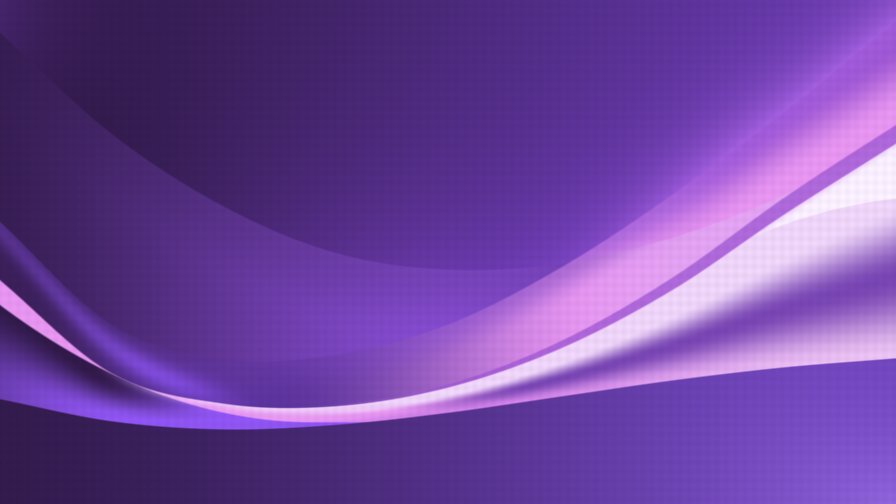
A Shadertoy shader for this background:

```glsl
// Glowing silk ribbons sweeping over a dark violet backdrop with a faint diamond weave.

const vec3 NIGHT  = vec3(0.19, 0.10, 0.29);
const vec3 INDIGO = vec3(0.36, 0.20, 0.61);
const vec3 ORCHID = vec3(0.53, 0.30, 0.83);
const vec3 VIOLET = vec3(0.56, 0.33, 0.95);
const vec3 MAUVE  = vec3(0.61, 0.33, 0.82);
const vec3 PINK   = vec3(0.90, 0.58, 0.94);
const vec3 MIST   = vec3(0.93, 0.83, 0.97);
const vec3 WHITE  = vec3(0.98, 0.95, 1.00);

// Smooth height profile through nine evenly spaced knots.
float profile(float x, float k[9]) {
    float s = clamp(x, 0.0, 0.9999) * 8.0;
    int i = int(s);
    float t = fract(s);
    float p1 = k[i], p2 = k[i + 1];
    float p0 = i > 0 ? k[i - 1] : 2.0 * p1 - p2;
    float p3 = i < 7 ? k[i + 2] : 2.0 * p2 - p1;
    return p1 + 0.5 * t * (p2 - p0 + t * (2.0 * p0 - 5.0 * p1 + 4.0 * p2 - p3
         + t * (3.0 * (p1 - p2) + p3 - p0)));
}

// Antialiased coverage of the side where d is positive.
float cover(float d) {
    float w = max(fwidth(d), 1e-5);
    return smoothstep(-w, w, d);
}

float bell(float d, float width) {
    return exp(-d * d / (width * width));
}

vec3 backdrop(float x, float y, float aboveVeil, float aboveSash) {
    vec3 c = mix(NIGHT, INDIGO, smoothstep(0.0, 1.0, x));
    c += vec3(0.08, 0.04, 0.13) * exp(-x * 14.0) * smoothstep(0.7, 1.0, y);
    c += vec3(0.13, 0.07, 0.21) * exp(-max(aboveVeil, 0.0) * 4.0) * smoothstep(0.1, 0.5, x);
    return c + vec3(0.22, 0.14, 0.17) * exp(-max(aboveSash, 0.0) * 12.0) * smoothstep(0.55, 0.85, x);
}

vec3 veil(float x, float depth) {
    float light = smoothstep(-0.1, 0.55, x) * mix(0.8, 1.0, smoothstep(0.0, 0.15, depth));
    return mix(NIGHT, ORCHID, light);
}

// Pink sash: height is measured from the crest of the silk.
vec3 sash(float x, float height, float veilMask) {
    vec3 c = mix(NIGHT * 1.2, INDIGO, smoothstep(0.0, 0.25, x));
    c = mix(c, PINK, smoothstep(0.3, 0.68, x));
    c = mix(c, MAUVE, smoothstep(0.06, 0.2, height) * smoothstep(0.6, 0.85, x));
    c = mix(c, vec3(0.87, 0.68, 0.95), 0.55 * veilMask * smoothstep(0.6, 0.8, x));
    float streak = bell(height - 0.105 * (1.0 - x / 0.28), 0.03);
    c += vec3(0.20, 0.13, 0.37) * streak * (1.0 - smoothstep(0.15, 0.3, x));
    float hem = 0.004 + 0.033 * smoothstep(0.4, 1.0, x);
    return mix(c, MAUVE, 0.75 * cover(hem - height) * smoothstep(0.3, 0.55, x));
}

// Silk ribbon: h runs from 0 at the lower edge to 1 at the crest.
vec3 silk(float x, float y, float h, float depth) {
    float shade = smoothstep(0.1, 0.8, h) * (1.0 - smoothstep(0.1, 0.25, x));
    vec3 tail = mix(NIGHT, VIOLET, (1.0 - shade) * smoothstep(-0.2, 0.15, x));

    vec3 lowerGlow = mix(vec3(0.82, 0.50, 0.91), vec3(0.92, 0.76, 0.95), smoothstep(0.5, 1.0, x));
    vec3 fold = mix(PINK, vec3(0.47, 0.27, 0.70), smoothstep(0.42, 0.6, x));
    vec3 body = mix(lowerGlow, fold, smoothstep(0.0, 0.38, h));
    body = mix(body, MIST, smoothstep(0.38, 0.72, h) * smoothstep(0.25, 0.5, x));

    // White lining at the right end
    float u = x - 1.0;
    float lining = 0.606 + 0.2 * u - 1.7 * u * u;
    body = mix(body, WHITE, 0.85 * cover(y - lining) * smoothstep(0.68, 0.78, x));

    float v = min(x - 0.35, 0.0);
    vec3 c = mix(tail, body, cover(y - 0.162 - 1.9 * v * v));
    return mix(c, MIST, 0.85 * bell(depth, 0.009) * smoothstep(0.08, 0.3, x));
}

vec3 ground(vec2 p) {
    vec3 c = mix(NIGHT, vec3(0.40, 0.23, 0.70), smoothstep(-0.1, 1.0, p.x));
    return c + 0.16 * exp(-4.5 * length(p - vec2(1.0, 0.0)));
}

// Fine diagonal lattice in square canvas units.
float weave(vec2 q) {
    vec2 d = vec2(q.x + q.y, q.x - q.y) * 170.0;
    return sin(d.x) * sin(d.y);
}

void mainImage(out vec4 fragColor, in vec2 fragCoord) {
    vec2 p = fragCoord / iResolution.xy;
    float x = p.x, y = p.y;

    // Edges of the layers
    float veilTop = profile(x, float[9](0.935, 0.734, 0.59, 0.498, 0.465, 0.477, 0.528, 0.613, 0.734));
    float sashTop = profile(x, float[9](0.56, 0.356, 0.287, 0.296, 0.356, 0.468, 0.613, 0.778, 0.958));
    float crest = profile(x, float[9](0.444, 0.259, 0.199, 0.194, 0.231, 0.308, 0.424, 0.574, 0.715));
    float base = profile(x, float[9](0.208, 0.164, 0.148, 0.157, 0.181, 0.213, 0.245, 0.271, 0.289));

    // Layers from back to front
    float veilMask = cover(veilTop - y);
    vec3 col = backdrop(x, y, y - veilTop, y - sashTop);
    col = mix(col, veil(x, veilTop - y), veilMask);
    float sashAlpha = cover(sashTop - y) * mix(0.5, 1.0, smoothstep(0.0, 0.08, sashTop - y));
    col = mix(col, sash(x, y - crest, veilMask), sashAlpha);
    float h = clamp((y - base) / (crest - base), 0.0, 1.0);
    col = mix(col, silk(x, y, h, crest - y), cover(crest - y));
    col = mix(col, ground(p), cover(base - y));

    col *= 1.0 + 0.025 * weave(fragCoord / iResolution.y);
    fragColor = vec4(clamp(col, 0.0, 1.0), 1.0);
}
```
